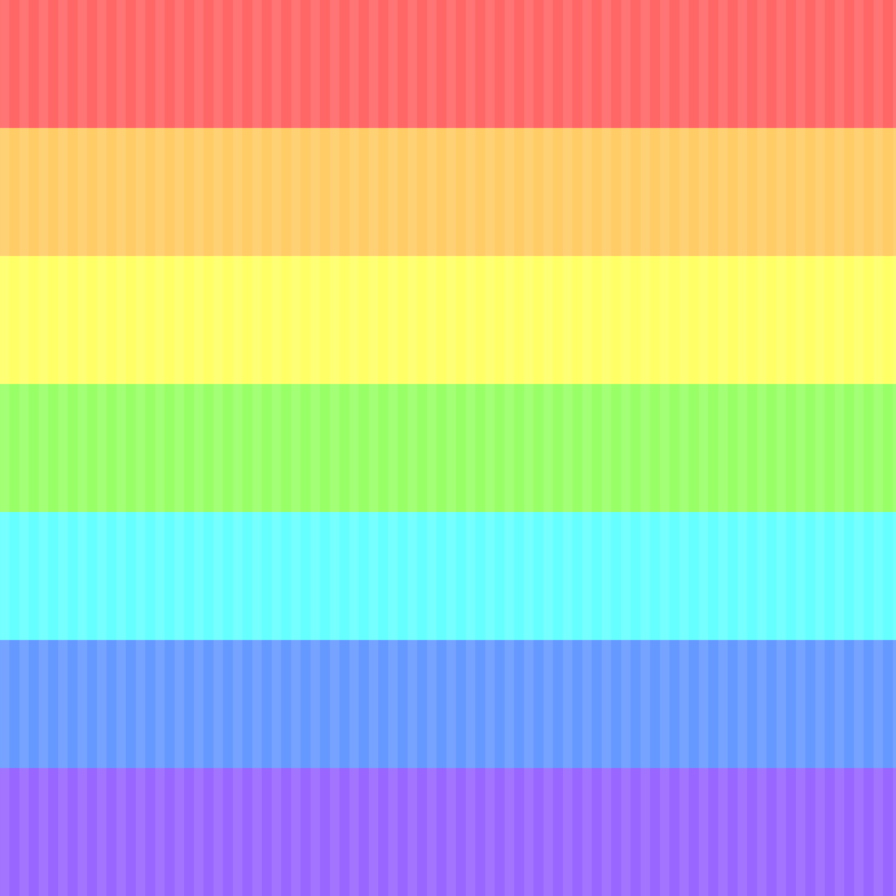
Reproduce this pattern procedurally as a three.js fragment shader.

```glsl
// Seven pastel rainbow bands stacked top to bottom, overlaid with fine pale vertical pinstripes.
#define BANDS 7
#define STRIPE_COUNT 46.154
#define STRIPE_WIDTH 0.48
#define STRIPE_OPACITY 0.1
#define EDGE 0.001

varying vec2 vUv;

// Band colour, counted from the top
vec3 bandColor(int band) {
  if (band == 0) return vec3(1.0, 0.4, 0.4);
  if (band == 1) return vec3(1.0, 0.8, 0.4);
  if (band == 2) return vec3(1.0, 1.0, 0.4);
  if (band == 3) return vec3(0.6, 1.0, 0.4);
  if (band == 4) return vec3(0.4, 1.0, 1.0);
  if (band == 5) return vec3(0.4, 0.6, 1.0);
  return vec3(0.6, 0.4, 1.0);
}

// Each lower band softly covers the one above it
vec3 rainbow(float depth) {
  vec3 color = bandColor(0);
  for (int i = 1; i < BANDS; i++) {
    float top = float(i) / float(BANDS);
    color = mix(color, bandColor(i), smoothstep(top - EDGE, top + EDGE, depth));
  }
  return color;
}

// Coverage of the pale stripes; each period starts with one
float pinstripes(float x) {
  float halfWidth = 0.5 * STRIPE_WIDTH;
  float cell = fract(x * STRIPE_COUNT - halfWidth + 0.5) - 0.5;
  float dist = (abs(cell) - halfWidth) / STRIPE_COUNT;
  return 1.0 - smoothstep(-EDGE, EDGE, dist);
}

void main() {
  vec3 color = rainbow(1.0 - vUv.y);
  color = mix(color, vec3(1.0), STRIPE_OPACITY * pinstripes(vUv.x));
  gl_FragColor = vec4(color, 1.0);
}
```
